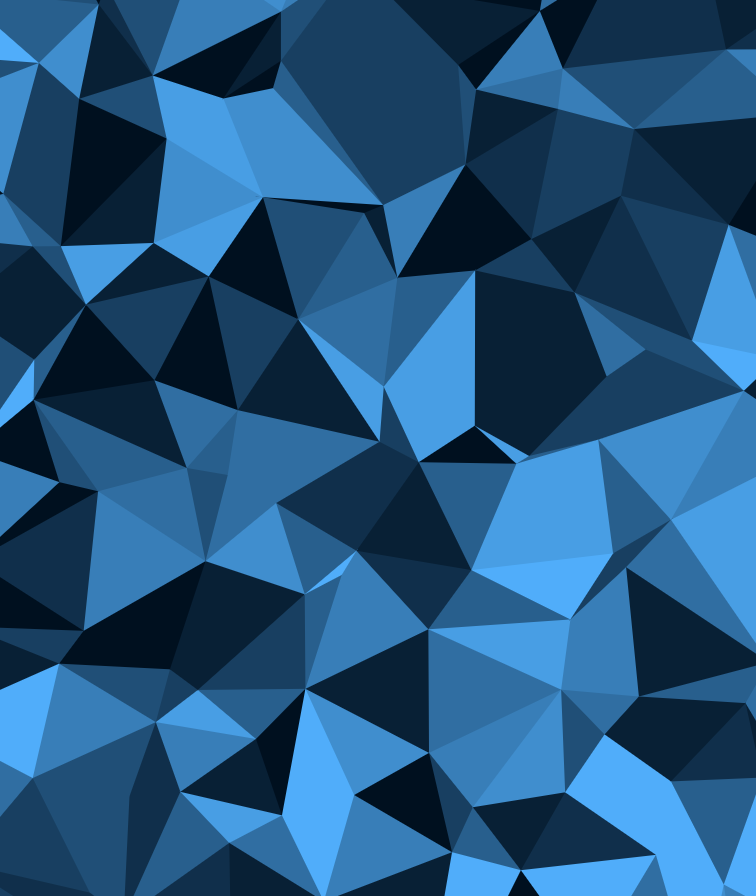
This background is drawn by a Shadertoy shader. Its source:

```glsl
// Low-poly mosaic of flat blue triangles: each cell of a tilted grid holds one
// scattered vertex, four neighbouring vertices form a quad, and a diagonal that
// lies inside the quad splits it into two triangles with a stepped tone each.

const float CELL_SIZE   = 0.097;  // grid pitch, in canvas heights
const float GRID_TILT   = 0.42;   // rotation of the grid, radians
const float JITTER      = 0.97;   // vertex scatter; at most 1 keeps the mesh valid
const float TONE_STEPS  = 11.0;   // number of shades on the ramp
const float TONE_GAMMA  = 1.25;   // above 1 favours the dark shades
const float CLUMP_SCALE = 0.38;   // frequency of tone clumps, per cell
const float CLUMP_DEPTH = 0.40;   // strength of tone clumps
const float TOP_SHADE   = 0.16;   // darkening towards the top
const float EDGE_WIDTH  = 1.0;    // edge softness, in output pixels
const vec2  SEED        = vec2(37.0, 61.0);
const vec3  DARK_BLUE   = vec3(0.000, 0.062, 0.122);
const vec3  LIGHT_BLUE  = vec3(0.312, 0.680, 0.980);

vec2 hash2(vec2 p) {
    vec3 q = fract(p.xyx * vec3(0.1031, 0.1030, 0.0973));
    q += dot(q, q.yzx + 33.33);
    return fract((q.xx + q.yz) * q.zy);
}

float cross2(vec2 a, vec2 b) { return a.x * b.y - a.y * b.x; }

mat2 rotation(float angle) {
    float c = cos(angle), s = sin(angle);
    return mat2(c, s, -s, c);
}

// Gradient noise, roughly -0.7 to 0.7.
float cornerGradient(vec2 corner, vec2 offset) {
    float angle = 6.2832 * hash2(corner + 17.0).x;
    return dot(vec2(cos(angle), sin(angle)), offset);
}

float gradientNoise(vec2 p) {
    vec2 i = floor(p), f = p - i;
    vec2 u = f * f * f * (f * (f * 6.0 - 15.0) + 10.0);
    vec2 e = vec2(1.0, 0.0);
    return mix(mix(cornerGradient(i, f), cornerGradient(i + e, f - e), u.x),
               mix(cornerGradient(i + e.yx, f - e.yx),
                   cornerGradient(i + e.xx, f - e.xx), u.x), u.y);
}

vec2 meshVertex(vec2 cell) {
    return cell + 0.5 + JITTER * (hash2(cell + SEED) - 0.5);
}

// Distance to the nearest edge line, positive inside the triangle.
float edgeDistance(vec2 p, vec2 a, vec2 b) {
    return cross2(b - a, p - a) / max(length(b - a), 1e-4);
}

float triangleDistance(vec2 p, vec2 a, vec2 b, vec2 c) {
    float winding = cross2(b - a, c - a) < 0.0 ? -1.0 : 1.0;
    return min(winding * edgeDistance(p, a, b),
           min(winding * edgeDistance(p, b, c), winding * edgeDistance(p, c, a)));
}

// True when the segment a-c splits b from d.
bool separates(vec2 a, vec2 c, vec2 b, vec2 d) {
    return cross2(c - a, b - a) * cross2(c - a, d - a) < 0.0;
}

vec3 facetColor(vec2 id, vec2 centre) {
    float height = (rotation(-GRID_TILT) * centre).y * CELL_SIZE;
    float tone = hash2(id * 1.7 + SEED.yx).y
               + CLUMP_DEPTH * gradientNoise(centre * CLUMP_SCALE)
               - TOP_SHADE * (height - 0.5);
    tone = 1.0 - abs(1.0 - abs(tone));  // fold back to keep the shares even
    tone = pow(clamp(tone, 0.0, 0.999), TONE_GAMMA);
    tone = floor(tone * TONE_STEPS) / (TONE_STEPS - 1.0);
    return mix(DARK_BLUE, LIGHT_BLUE, tone);
}

// Adds one triangle, weighted by its pixel coverage.
void addFacet(inout vec4 sum, vec2 p, vec2 a, vec2 b, vec2 c, vec2 id, float pixel) {
    float coverage = clamp(triangleDistance(p, a, b, c) / pixel + 0.5, 0.0, 1.0);
    if (coverage > 0.0) {
        sum += coverage * vec4(facetColor(id, (a + b + c) / 3.0), 1.0);
    }
}

void mainImage(out vec4 fragColor, in vec2 fragCoord) {
    vec2 p = rotation(GRID_TILT) * (fragCoord / iResolution.y) / CELL_SIZE;
    float pixel = EDGE_WIDTH / (iResolution.y * CELL_SIZE);
    vec2 home = floor(p);
    vec4 sum = vec4(0.0);

    // Only the four quads touching this cell can cover the point.
    for (int j = -1; j <= 0; j++) {
        for (int i = -1; i <= 0; i++) {
            vec2 cell = home + vec2(i, j);
            vec2 a = meshVertex(cell);
            vec2 b = meshVertex(cell + vec2(1.0, 0.0));
            vec2 c = meshVertex(cell + vec2(1.0, 1.0));
            vec2 d = meshVertex(cell + vec2(0.0, 1.0));

            // Take the shorter diagonal among those inside the quad.
            bool splitAC = separates(a, c, b, d)
                && (!separates(b, d, a, c) || distance(a, c) < distance(b, d));
            vec2 first = splitAC ? a : b, second = splitAC ? c : d;
            vec2 left = splitAC ? b : c, right = splitAC ? d : a;
            addFacet(sum, p, first, left, second, cell, pixel);
            addFacet(sum, p, first, second, right, cell + 0.5, pixel);
        }
    }
    fragColor = vec4(sum.rgb / max(sum.a, 1e-4), 1.0);
}
```
